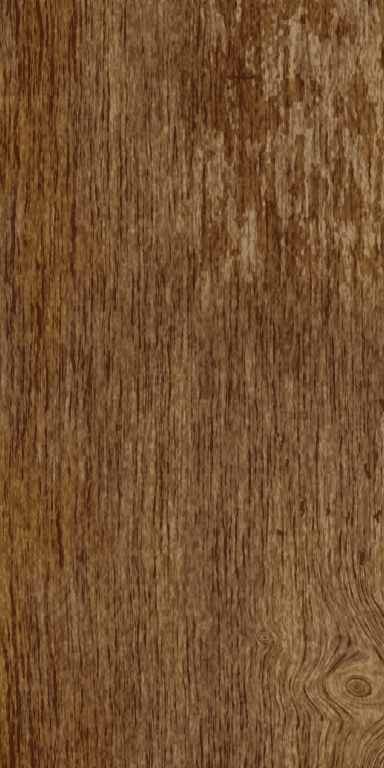
A Shadertoy shader for this texture:

```glsl
#define PINSTRIPES 105.0    // narrow grain streaks across the width
#define CRACKS 64.0         // crack lanes across the width
#define FIBRE vec2(165.0, 62.0)
#define SPECKLE vec2(250.0, 135.0)
#define BASE_TONE 0.60
#define CRACK_DEPTH 0.58
#define FLAKE_LIFT 0.46
#define OCHRE_TINT vec3(1.01, 0.95, 0.70)

float hash(vec2 p) {
    vec3 q = fract(p.xyx * vec3(0.1031, 0.1030, 0.0973));
    q += dot(q, q.yzx + 33.33);
    return fract((q.x + q.y) * q.z);
}

float noise(vec2 p) {
    vec2 i = floor(p), f = fract(p);
    f = f * f * (3.0 - 2.0 * f);
    return mix(mix(hash(i), hash(i + vec2(1, 0)), f.x),
               mix(hash(i + vec2(0, 1)), hash(i + vec2(1, 1)), f.x), f.y);
}

float fbm(vec2 p) {
    float sum = 0.0, amp = 0.533;
    for (int i = 0; i < 4; i++) {
        sum += amp * noise(p);
        p = p * 2.03 + 17.3;
        amp *= 0.5;
    }
    return sum;
}

// Soft round region: 1 at the centre, falling to 0
float blob(vec2 p, vec2 centre, vec2 size) {
    vec2 d = (p - centre) / size;
    return exp(-dot(d, d));
}

// Hairline splits that break up and wander along their lanes
float cracks(vec2 g, float lanes, float reach) {
    float x = g.x * lanes, lane = floor(x);
    float centre = 0.5 + 0.4 * (noise(vec2(lane, g.y * 9.0)) - 0.5) + 0.22 * (noise(vec2(lane, g.y * 42.0)) - 0.5);
    float along = g.y * reach + 40.0 * hash(vec2(lane, 5.0));
    float presence = smoothstep(0.36, 0.66, noise(vec2(lane + 91.0, along)));
    presence *= 0.45 + 0.55 * smoothstep(0.25, 0.55, noise(vec2(lane + 37.0, along * 8.0)));
    float soft = 0.55 * lanes / iResolution.x;
    float width = 0.05 + 0.11 * presence;
    return presence * (1.0 - smoothstep(width - soft, width + soft, abs(x - lane - centre)));
}

// Bends the grain into rings around knots; z returns the dark hearts
vec3 grainSpace(vec2 p) {
    vec3 knots[3] = vec3[3](vec3(0.93, 0.21, 0.16), vec3(0.69, 0.34, 0.035), vec3(0.53, 0.385, 0.02));
    float u = p.x + 0.03 * (noise(p * vec2(2.5, 1.6)) - 0.5) + 0.004 * (noise(p * vec2(16.0, 12.0)) - 0.5);
    float heart = 0.0;
    for (int i = 0; i < 3; i++) {
        vec3 k = knots[i];
        vec2 d = p - k.xy;
        d = vec2(d.x + 0.5 * d.y, 1.25 * d.y - 0.2 * d.x);
        float r = length(d) * (0.75 + 0.5 * noise(p * 1.6 / k.z));
        u = mix(u, k.x - r, exp(-r * r / (k.z * k.z)));
        heart += exp(-r * r / (k.z * k.z * 0.04));
    }
    return vec3(u, p.y, heart);
}

// Short dark gouges scattered over the right side, and one cross nick
float gouges(vec2 p) {
    float dark = 0.0;
    for (int i = 0; i < 16; i++) {
        float n = float(i);
        vec2 c = vec2(0.72 + 0.28 * hash(vec2(n, 1.0)), 0.5 + 0.45 * hash(vec2(n, 2.0)));
        vec2 size = vec2(0.003 + 0.005 * hash(vec2(n, 3.0)), 0.008 + 0.02 * hash(vec2(n, 4.0)));
        vec2 d = (p - c) / size;
        d += 2.0 * (vec2(noise(p * 90.0), noise(p * 90.0 + 50.0)) - 0.5);
        dark += 1.0 - smoothstep(0.6, 1.3, length(d));
    }
    vec2 nick = (p - vec2(0.63, 1.80)) / vec2(0.05, 0.006);
    nick.y += 2.0 * (noise(p * 60.0) - 0.5);
    return min(dark + 1.0 - smoothstep(0.6, 1.2, length(nick)), 1.0);
}

vec3 woodRamp(float t) {
    vec3 umber = vec3(0.32, 0.18, 0.10), brown = vec3(0.40, 0.26, 0.15);
    vec3 earth = vec3(0.465, 0.33, 0.21), sand = vec3(0.53, 0.40, 0.26), pale = vec3(0.61, 0.50, 0.37);
    vec3 c = mix(umber, brown, clamp(t * 4.0, -0.5, 1.0));
    c = mix(c, earth, clamp(t * 4.0 - 1.0, 0.0, 1.0));
    c = mix(c, sand, clamp(t * 4.0 - 2.0, 0.0, 1.0));
    return mix(c, pale, clamp(t * 4.0 - 3.0, 0.0, 1.4));
}

void mainImage(out vec4 fragColor, in vec2 fragCoord) {
    vec2 p = fragCoord / iResolution.x;
    vec3 space = grainSpace(p);
    vec2 g = space.xy;

    // Grain layers, from wide clouds to single specks
    float cloud = fbm(vec2(g.x * 7.0, g.y * 2.2));
    float stripe = noise(vec2(g.x * PINSTRIPES, g.y * 5.0));
    float fine = noise(vec2(g.x * PINSTRIPES * 2.0, g.y * 22.0));
    float fibre = smoothstep(0.25, 0.75, noise(g * FIBRE));
    float speck = noise(p * SPECKLE);
    float tone = BASE_TONE + 0.42 * (cloud - 0.5) + 0.34 * (stripe - 0.5)
               + 0.34 * (fine - 0.5) + 0.26 * (fibre - 0.5) + 0.38 * (speck - 0.5);

    // Broad light and dark areas
    float left = 1.0 - smoothstep(0.08, 0.42, p.x + 0.25 * (cloud - 0.5));
    tone -= 0.10 * left + 0.13 * blob(p, vec2(0.72, 1.12), vec2(0.4, 0.16));
    tone -= 0.15 * blob(p, vec2(0.62, 1.75), vec2(0.13, 0.2));
    tone += 0.14 * blob(p, vec2(0.88, 0.28), vec2(0.2, 0.2)) + 0.10 * blob(p, vec2(0.9, 0.65), vec2(0.2, 0.3));

    // Ragged pale flakes in the worn upper right
    float worn = smoothstep(0.28, 0.6, p.x + 0.2 * (cloud - 0.5)) * smoothstep(1.1, 1.35, p.y);
    float ragged = 0.42 * fbm(p * vec2(11.0, 6.0) + 8.0) + 0.36 * noise(vec2(g.x * 80.0, g.y * 13.0))
                 + 0.22 * noise(p * vec2(150.0, 70.0)) + 0.07 * smoothstep(0.6, 1.0, p.x);
    float flake = worn * smoothstep(0.51, 0.57, ragged);
    tone += FLAKE_LIFT * flake - 0.20 * worn;

    // Splits, knots and gouges
    float split = cracks(g, CRACKS, 5.0) * (1.0 - 0.45 * worn);
    split = max(split, 0.75 * cracks(g + 3.7, CRACKS * 1.4, 9.0) * (1.0 - 0.5 * worn));
    split = max(split, left * cracks(g + 7.1, CRACKS * 0.5, 2.0));
    tone -= CRACK_DEPTH * split + 0.4 * min(space.z, 1.0);
    tone = mix(tone, -0.12, 0.85 * gouges(p));

    // Warm stain on the left and between the flakes
    float ochre = max(left * smoothstep(0.3, 0.6, fbm(vec2(g.x * 9.0, g.y * 3.0) + 30.0)), 0.7 * worn * (1.0 - flake));
    ochre = max(ochre, 0.35 * smoothstep(0.45, 0.7, cloud));
    vec3 wood = woodRamp(tone);
    fragColor = vec4(clamp(wood * mix(vec3(1.0), OCHRE_TINT, ochre), 0.0, 1.0), 1.0);
}
```
